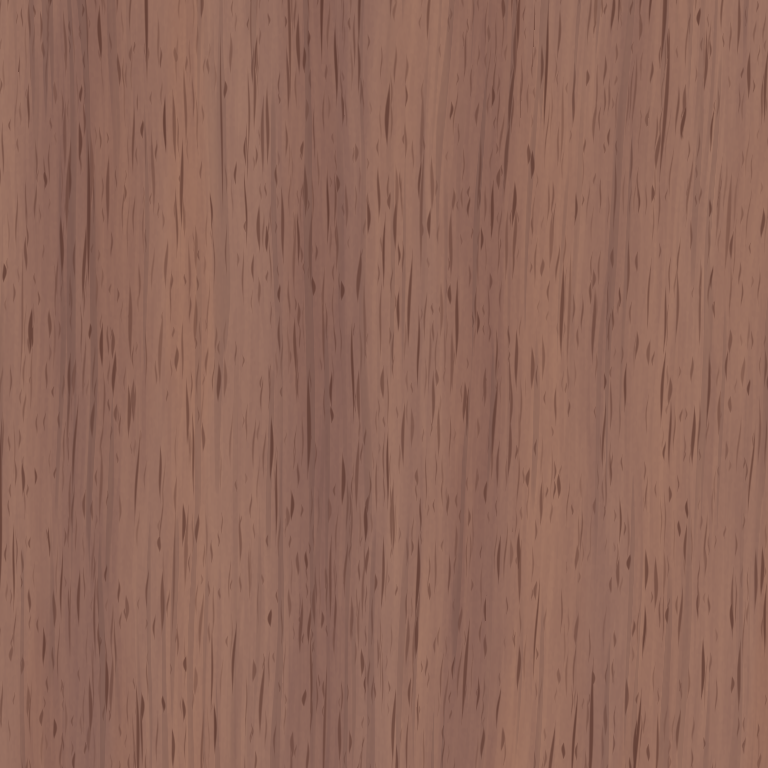
A three.js fragment shader for this texture:

```glsl
varying vec2 vUv;

#define TAN_WOOD vec3(0.625, 0.462, 0.388)
#define SHADE_WOOD vec3(0.505, 0.362, 0.325)
#define PORE_BROWN vec3(0.335, 0.205, 0.170)
#define LINE_GREY vec3(0.430, 0.315, 0.285)
#define BAND_CENTRES vec4(0.11, 0.42, 0.63, 0.79)
#define BAND_WIDTHS vec4(0.065, 0.060, 0.050, 0.035)
#define BAND_DEPTHS vec4(0.46, 0.44, 0.42, 0.24)
#define FIBRE_CONTRAST 0.42
#define PORE_SOFTNESS 0.0013

vec2 hash2(vec2 p) {
  vec3 q = fract(p.xyx * vec3(0.1031, 0.1030, 0.0973));
  q += dot(q, q.yzx + 33.33);
  return fract((q.xx + q.yz) * q.zy);
}

// Smooth cellular noise: random cell tones blended by distance, about -0.5 to 0.5
float cellTone(vec2 p) {
  vec2 cell = floor(p);
  float toneSum = 0.0;
  float weightSum = 0.0;
  for (int j = -1; j <= 1; j++) {
    for (int i = -1; i <= 1; i++) {
      vec2 id = cell + vec2(float(i), float(j));
      vec2 offset = id + hash2(id + 7.0) - p;
      float weight = exp(-8.0 * dot(offset, offset));
      toneSum += weight * hash2(id + 61.0).x;
      weightSum += weight;
    }
  }
  return toneSum / weightSum - 0.5;
}

// Scattered tapered slits, one candidate per stretched cell
float pores(vec2 p, vec2 grid, float halfWidth, float share, float seed) {
  vec2 cell = floor(p * grid);
  float cover = 0.0;
  for (int j = -1; j <= 1; j++) {
    for (int i = -1; i <= 1; i++) {
      vec2 id = cell + vec2(float(i), float(j));
      vec2 size = hash2(id + seed);
      vec2 kind = hash2(id + seed + 31.0);
      vec2 offset = p - (id + hash2(id + seed + 83.0)) / grid;
      float halfLength = mix(0.15, 0.75, size.y * size.y) / grid.y;
      float along = offset.y / halfLength;
      float lean = (kind.y - 0.4) * 0.06;
      float bow = 0.0008 * sin(along * 2.5 + kind.y * 6.0);
      float across = abs(offset.x - lean * offset.y - bow);
      float width = halfWidth * mix(0.5, 1.2, size.x) * (1.0 - along * along);
      float slit = 1.0 - smoothstep(-PORE_SOFTNESS, PORE_SOFTNESS, across - width);
      float present = step(kind.x, share);
      cover = max(cover, slit * present * mix(0.4, 1.0, hash2(id + seed + 47.0).x));
    }
  }
  return cover;
}

void main() {
  // Grain coordinates: gentle waves, leaning towards the right side
  vec2 grain = vUv;
  grain.x -= 0.045 * (vUv.y - 0.5) * smoothstep(0.40, 0.65, vUv.x);
  grain.x += 0.003 * sin(vUv.y * 6.0 + vUv.x * 5.0) + 0.0012 * sin(vUv.y * 17.0 + vUv.x * 23.0);

  // Broad growth bands with uneven edges
  float bandX = grain.x + 0.02 * cellTone(grain * vec2(14.0, 2.5));
  vec4 bandOffset = (bandX - BAND_CENTRES) / BAND_WIDTHS;
  float shade = dot(BAND_DEPTHS, exp(-bandOffset * bandOffset));

  // Fibres from wide streaks down to hair lines
  float fibre = 0.50 * cellTone(grain * vec2(38.0, 2.0) + 11.0)
              + 0.50 * cellTone(grain * vec2(110.0, 5.0) + 23.0)
              + 0.45 * cellTone(grain * vec2(240.0, 14.0) + 37.0);
  float speck = cellTone(vUv * vec2(330.0, 170.0) + 53.0);
  float lightness = 0.74 - shade + FIBRE_CONTRAST * fibre + 0.11 * speck;
  vec3 color = mix(SHADE_WOOD, TAN_WOOD, clamp(lightness, -0.25, 1.2));

  // Slight drift between rosy and yellow-brown
  float warmth = cellTone(grain * vec2(18.0, 2.0) + 71.0);
  color += warmth * vec3(0.012, -0.004, -0.016);

  // Long thin grey lines
  float line = smoothstep(0.17, 0.40, cellTone(grain * vec2(150.0, 3.5) + 91.0));
  color = mix(color, LINE_GREY, line * (0.25 + 0.35 * shade));

  // Open pores, denser within the dark bands
  float fine = pores(grain, vec2(130.0, 24.0), 0.0011, 0.32 + 0.3 * shade, 5.0);
  float coarse = pores(grain, vec2(78.0, 15.0), 0.0021, 0.34 + 0.3 * shade, 19.0);
  float longPore = pores(grain, vec2(46.0, 7.0), 0.0022, 0.16, 43.0);
  float pore = max(0.50 * fine, max(0.72 * coarse, 0.78 * longPore));
  color = mix(color, PORE_BROWN, pore);

  gl_FragColor = vec4(color, 1.0);
}
```
